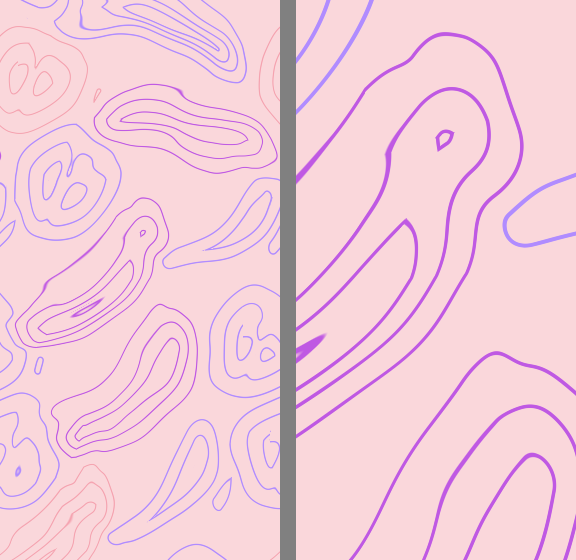
Left, the full canvas; right, a detail of the centre.
Reproduce this pattern procedurally as a WebGL 1 fragment shader.

```glsl
precision highp float;
// Hand-drawn contour islands on blush paper: long ridges, twin-core rings and horns.
// Each island is a warped distance field; neighbours push apart, and evenly spaced
// levels of the combined field are inked with a gradient-corrected line.
uniform vec2 u_resolution;

const vec3 PAPER = vec3(0.98, 0.843, 0.86);
const vec3 VIOLET = vec3(0.69, 0.55, 1.0);
const vec3 ORCHID = vec3(0.75, 0.35, 0.89);
const vec3 CORAL = vec3(0.96, 0.64, 0.69);
const float ROW_STEP = 0.19;
const float ISLAND_GAP = 0.016;

float hash(vec2 p) {
  return fract(sin(dot(p, vec2(127.1, 311.7))) * 43758.5453);
}

float noise(vec2 p) {
  vec2 i = floor(p), f = fract(p);
  f = f * f * f * (f * (f * 6.0 - 15.0) + 10.0);
  return mix(mix(hash(i), hash(i + vec2(1.0, 0.0)), f.x),
             mix(hash(i + vec2(0.0, 1.0)), hash(i + 1.0), f.x), f.y);
}

vec2 toLocal(vec2 v, float angle) {
  float c = cos(angle), s = sin(angle);
  return mat2(c, -s, s, c) * v;
}

float capsule(vec2 q, float halfLength, float radius) {
  return length(vec2(q.x - clamp(q.x, -halfLength, halfLength), q.y)) - radius;
}

float smoothMax(float a, float b, float k) {
  float h = max(k - abs(a - b), 0.0) / k;
  return max(a, b) + h * h * k * 0.25;
}

// Long island whose stretched noise splits the inner levels into slivers
float ridge(vec2 q, float seed) {
  float grain = noise(q * vec2(5.0, 15.0) + seed * 17.3) - 0.5;
  return capsule(q, 0.24, 0.115) + 0.075 * grain;
}

// Round island with two cores and a pebble beside it
float twinRing(vec2 q) {
  float split = 0.13 * exp(-q.y * q.y / 0.0007 - dot(q, q) / 0.01);
  float body = length(q * vec2(1.0, 1.1)) - 0.21 + split;
  return min(body, capsule(q + vec2(0.0, 0.25), 0.022, 0.012));
}

// Tapered island with a sliver next to its wide end
float horn(vec2 q) {
  float radius = mix(0.035, 0.09, smoothstep(-0.2, 0.2, q.x));
  float sliver = capsule(q - vec2(0.2, -0.14), 0.06, 0.02);
  return min(capsule(q, 0.22, radius), sliver);
}

// Returns the island's field and its level spacing
vec2 island(vec2 p, float index) {
  float kind = mod(index, 5.0);
  vec2 centre = vec2(fract(0.55 + 0.56 * index), 1.92 - ROW_STEP * index);
  vec2 v = p - centre;
  v.x = fract(v.x + 0.5) - 0.5;
  float upper = smoothstep(1.2, 1.4, centre.y);
  float angle = mix(0.75, -0.28, upper) + 0.25 * (hash(vec2(index, 4.0)) - 0.5);
  if (kind == 1.0 || kind == 3.0) return vec2(twinRing(toLocal(v, 1.25)), 0.055);
  vec2 q = toLocal(v, angle);
  q.y -= mix(0.9, -0.7, upper) * (q.x * q.x - 0.02);
  if (kind == 4.0) return vec2(horn(q), 0.045);
  return vec2(ridge(q, index), 0.04);
}

// Returns the combined field, level spacing and index of the nearest island
vec3 terrain(vec2 p) {
  p += 0.045 * (vec2(noise(p * 5.0), noise(p * 5.0 + 31.7)) - 0.5);
  float nearest = 9.0, second = 9.0, spacing = 0.05, owner = 0.0;
  for (int i = -1; i <= 12; i++) {
    vec2 field = island(p, float(i));
    if (field.x < nearest) {
      second = nearest;
      nearest = field.x;
      spacing = field.y;
      owner = float(i);
    } else {
      second = min(second, field.x);
    }
  }
  float border = 0.5 * (nearest - second) + ISLAND_GAP;
  return vec3(smoothMax(nearest, border, 0.03), spacing, owner);
}

vec3 inkColour(float index) {
  float kind = mod(index, 5.0);
  if (mod(index, 9.0) == 1.0) return CORAL;
  bool isRidge = kind == 0.0 || kind == 2.0;
  return isRidge && index > 0.0 ? ORCHID : VIOLET;
}

void main() {
  float pixel = 1.0 / u_resolution.x;
  vec2 p = gl_FragCoord.xy * pixel;
  vec3 land = terrain(p);

  // Slope by finite differences keeps the stroke width even
  vec2 e = vec2(0.0015, 0.0);
  vec2 slope = vec2(terrain(p + e.xy).x, terrain(p + e.yx).x) - land.x;
  float steepness = clamp(length(slope) / e.x, 0.6, 4.0);

  // Nearest level at or inside the shore
  float level = min(floor(land.x / land.y + 0.5), 0.0) * land.y;
  float lineDistance = abs(land.x - level) / steepness;

  vec3 ink = inkColour(land.z);
  float halfWidth = (ink == VIOLET ? 0.0024 : 0.002) + 0.0005 * (noise(p * 9.0) - 0.5);
  float stroke = 1.0 - smoothstep(halfWidth - 0.6 * pixel, halfWidth + 0.6 * pixel, lineDistance);
  gl_FragColor = vec4(mix(PAPER, ink, stroke), 1.0);
}
```
